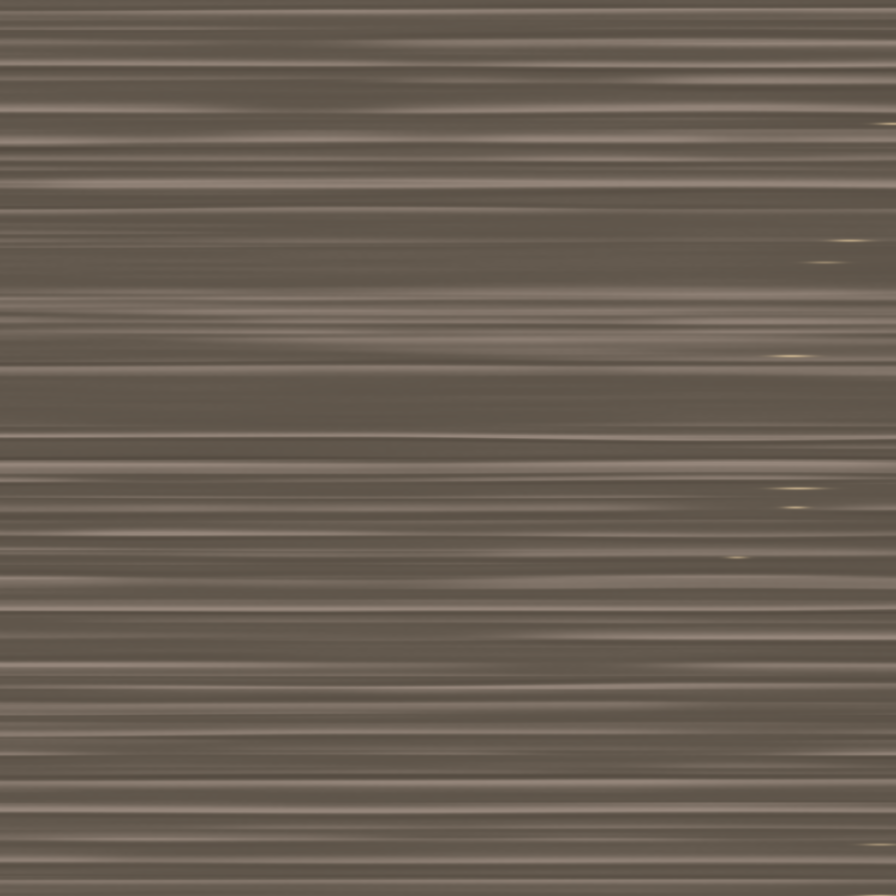
Give the GLSL for this texture, as a three.js fragment shader.

```glsl
// Brushed taupe surface with long, soft horizontal streaks of pale light.
varying vec2 vUv;

const vec3 SHADE = vec3(0.335, 0.298, 0.258);
const vec3 TAUPE = vec3(0.378, 0.340, 0.297);
const vec3 PALE = vec3(0.565, 0.508, 0.465);
const vec3 SPARK = vec3(0.86, 0.76, 0.60);

float hash(vec2 p) {
  vec3 q = fract(vec3(p.xyx) * 0.1031);
  q += dot(q, q.yzx + 33.33);
  return fract((q.x + q.y) * q.z);
}

float noise(vec2 p) {
  vec2 i = floor(p);
  vec2 f = fract(p);
  f = f * f * (3.0 - 2.0 * f);
  float low = mix(hash(i), hash(i + vec2(1.0, 0.0)), f.x);
  float high = mix(hash(i + vec2(0.0, 1.0)), hash(i + 1.0), f.x);
  return mix(low, high, f.y);
}

float bell(float d, float width) {
  return exp(-0.5 * d * d / (width * width));
}

// Soft-edged horizontal band around a centre height.
float band(float y, float centre, float halfHeight) {
  return 1.0 - smoothstep(halfHeight * 0.7, halfHeight * 1.3, abs(y - centre));
}

// Rows left plain, without main streaks.
float calm(float y) {
  return max(band(y, 0.555, 0.028), band(y, 0.702, 0.021));
}

// Crowded zone that widens and sinks towards the right.
float crowd(vec2 p) {
  return band(p.y, 0.652 - 0.022 * p.x, 0.018 + 0.032 * p.x);
}

// One lit ridge: sharp on one side, glowing on the other, with a dark groove.
float ridge(float d, float width, float side) {
  d *= side;
  float light = bell(d, d > 0.0 ? width * 1.55 : width * 0.7);
  return light - 0.28 * bell(d + width * 2.4, width * 0.8);
}

// Jittered rows of ridges whose brightness fades in and out along x.
float streaks(vec2 p, float rows, float width, float seed, float fadeLow, float avoidCalm) {
  float sum = 0.0;
  for (int i = -1; i <= 1; i++) {
    float row = floor(p.y * rows) + float(i);
    vec2 id = vec2(row, seed);
    float rest = (row + 0.5 + 0.55 * (hash(id) - 0.5)) / rows;
    float drift = (noise(vec2(p.x * 2.5 + seed, row + 71.0)) - 0.5) * 0.16 / rows;
    float wide = noise(vec2(p.x * 2.2 + 9.0 * hash(id + 5.0), row + seed));
    float fine = noise(vec2(p.x * 6.0 + 4.0, row + seed + 137.0));
    float fade = smoothstep(fadeLow, fadeLow + 0.65, 0.7 * wide + 0.3 * fine);
    float strength = fade * mix(0.7, 1.15, hash(id + 13.0));
    strength *= 1.0 - avoidCalm * calm(rest);
    float side = hash(id + 29.0) < 0.7 ? 1.0 : -1.0;
    float thickness = width * mix(0.65, 1.3, hash(id + 41.0)) * mix(0.75, 1.1, fade);
    sum += strength * ridge(p.y - rest - drift, thickness, side);
  }
  return sum;
}

// Few tiny warm glints, gathered at the right.
float glints(vec2 p) {
  float sum = 0.0;
  for (int i = 0; i < 9; i++) {
    vec2 id = vec2(float(i), 53.0);
    vec2 spot = vec2(mix(0.8, 1.02, sqrt(hash(id))), hash(id + 7.0));
    vec2 size = vec2(mix(0.006, 0.018, hash(id + 19.0)), 0.0011);
    vec2 d = (p - spot) / size;
    sum += mix(0.35, 0.8, hash(id + 31.0)) * exp(-0.5 * dot(d, d));
  }
  return sum;
}

void main() {
  vec2 p = vUv;

  // Main streaks, faint in-between ones, and the crowded zone.
  float crowded = crowd(p);
  float light = streaks(p, 36.0, 0.0024, 3.0, 0.02, 1.0) * (1.0 - 0.35 * crowded);
  light += 0.42 * streaks(p, 71.0, 0.0016, 211.0, 0.25, 0.9);
  light += crowded * (0.16 + 0.62 * streaks(p, 88.0, 0.0022, 401.0, 0.1, 0.0));

  // Brushed grain and broad tonal drift.
  float brush = noise(vec2(p.x * 5.0, p.y * 230.0)) - 0.5;
  float cloud = noise(vec2(p.x * 3.0 + 8.0, p.y * 24.0)) - 0.5;
  float grain = noise(p * vec2(150.0, 300.0)) - 0.5;
  light += 0.13 * brush + 0.12 * cloud + 0.03 * grain;
  light -= 0.05 * smoothstep(0.75, 1.0, p.x);

  // Tone from groove shade through taupe to pale highlight.
  vec3 colour = mix(TAUPE, PALE, clamp(light, 0.0, 1.1));
  colour = mix(colour, SHADE, clamp(-light * 2.5, 0.0, 1.0));
  colour = mix(colour, SPARK, clamp(glints(p), 0.0, 1.0));
  gl_FragColor = vec4(colour, 1.0);
}
```
